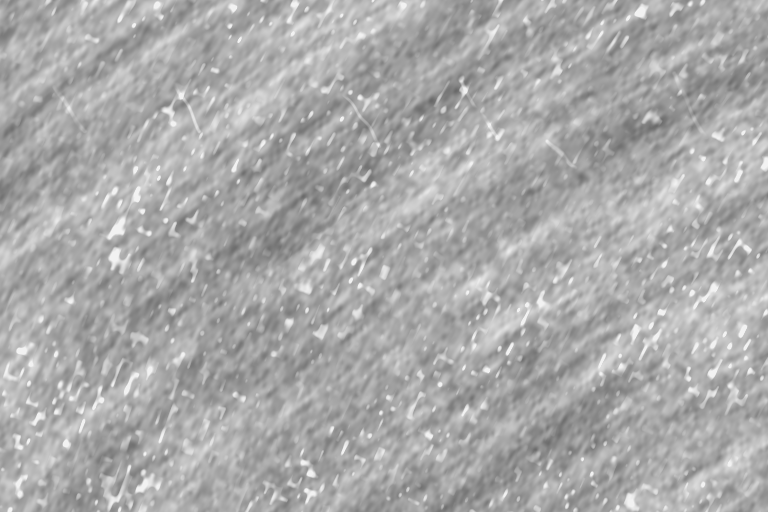
A WebGL 2 fragment shader for this texture:

```glsl
#version 300 es
precision highp float;
// Draws grey brushed stone: curved streaks, fine grain, bright flecks and a few cross scratches.

uniform vec2 u_resolution;
out vec4 fragColor;

const vec2 ARC_CENTRE = vec2(4.2, -4.4);
const float ARC_RADIUS = 6.0;
const float BASE_GREY = 0.648;
const int SCRATCH_COUNT = 6;

// Integer hash of a lattice cell, returned in 0..1
float hash(vec2 cell, uint seed) {
    uvec2 q = uvec2(ivec2(cell)) * uvec2(1597u, 3571u);
    uint n = q.x ^ (q.y * 2777u) ^ (seed * 7919u);
    n = (n ^ (n >> 16)) * 73244475u;
    n = (n ^ (n >> 15)) * 73244475u;
    n ^= n >> 16;
    return float(n & 65535u) / 65535.0;
}

float valueNoise(vec2 p, uint seed) {
    vec2 cell = floor(p);
    vec2 f = fract(p);
    f = f * f * (3.0 - 2.0 * f);
    float low = mix(hash(cell, seed), hash(cell + vec2(1, 0), seed), f.x);
    float high = mix(hash(cell + vec2(0, 1), seed), hash(cell + vec2(1, 1), seed), f.x);
    return mix(low, high, f.y);
}

// Noise centred on zero
float signedNoise(vec2 p, uint seed) {
    return valueNoise(p, seed) - 0.5;
}

vec2 rotate(vec2 p, float angle) {
    float c = cos(angle), s = sin(angle);
    return vec2(c * p.x + s * p.y, c * p.y - s * p.x);
}

// Coordinates along and across the wide arcs of the streaks
vec2 flowCoords(vec2 p) {
    vec2 d = p - ARC_CENTRE;
    return vec2(ARC_RADIUS * atan(d.x, d.y), length(d));
}

// Long streaks, from broad bands to thin hairlines
float streaks(vec2 flow) {
    float sum = 0.10 * signedNoise(flow * vec2(1.6, 8.0), 1u);
    sum += 0.15 * signedNoise(flow * vec2(2.3, 21.0), 2u);
    sum += 0.13 * signedNoise(flow * vec2(5.0, 46.0), 3u);
    sum += 0.10 * signedNoise(flow * vec2(11.0, 95.0), 4u);
    return sum;
}

// Short, slightly tilted grain
float grain(vec2 flow) {
    float sum = 0.13 * signedNoise(rotate(flow, 0.15) * vec2(34.0, 85.0), 5u);
    sum += 0.15 * signedNoise(rotate(flow, 0.45) * vec2(75.0, 130.0), 6u);
    return sum;
}

// Small bright chips gathered in loose patches
float flecks(vec2 flow) {
    float patches = smoothstep(0.2, 0.8, valueNoise(flow * vec2(5.0, 17.0), 7u));
    float chips = smoothstep(0.66, 0.96, valueNoise(rotate(flow, 0.5) * vec2(58.0, 105.0), 8u));
    return chips * mix(0.25, 1.25, patches);
}

// Narrow dark gaps that follow the streaks
float darkGaps(vec2 flow) {
    float gap = smoothstep(0.70, 0.95, valueNoise(flow * vec2(3.5, 38.0), 9u));
    return gap * valueNoise(flow * vec2(24.0, 90.0), 10u);
}

float segmentDistance(vec2 p, vec2 a, vec2 b) {
    vec2 ab = b - a;
    float t = clamp(dot(p - a, ab) / dot(ab, ab), 0.0, 1.0);
    return length(p - a - t * ab);
}

// Pale broken scratches running against the streaks
float scratches(vec2 p, float aspect, float pixel) {
    float mask = 0.0;
    vec2 bent = p + 0.008 * signedNoise(p * 28.0, 11u);
    for (int i = 0; i < SCRATCH_COUNT; i++) {
        vec2 id = vec2(i, 0);
        float x = aspect * (float(i) + 0.2 + 0.6 * hash(id, 12u)) / float(SCRATCH_COUNT);
        vec2 start = vec2(x, mix(0.68, 0.88, hash(id, 13u)));
        float angle = -mix(0.8, 1.1, hash(id, 14u));
        float span = mix(0.07, 0.14, hash(id, 15u));
        vec2 end = start + span * vec2(cos(angle), sin(angle));
        float line = 1.0 - smoothstep(0.001, 0.0035 + pixel, segmentDistance(bent, start, end));
        mask = max(mask, line * mix(0.5, 1.0, hash(id, 16u)));
    }
    return mask * smoothstep(0.1, 0.6, valueNoise(p * 60.0, 17u));
}

void main() {
    vec2 p = gl_FragCoord.xy / u_resolution.y;
    float aspect = u_resolution.x / u_resolution.y;
    vec2 flow = flowCoords(p);
    flow.y += 0.014 * signedNoise(flow * vec2(3.0, 5.0), 18u);

    float grey = BASE_GREY + streaks(flow) + grain(flow);
    grey += 0.25 * flecks(flow) - 0.09 * darkGaps(flow);
    grey += 0.17 * scratches(p, aspect, 1.0 / u_resolution.y);
    fragColor = vec4(vec3(clamp(grey, 0.36, 0.95)), 1.0);
}
```
